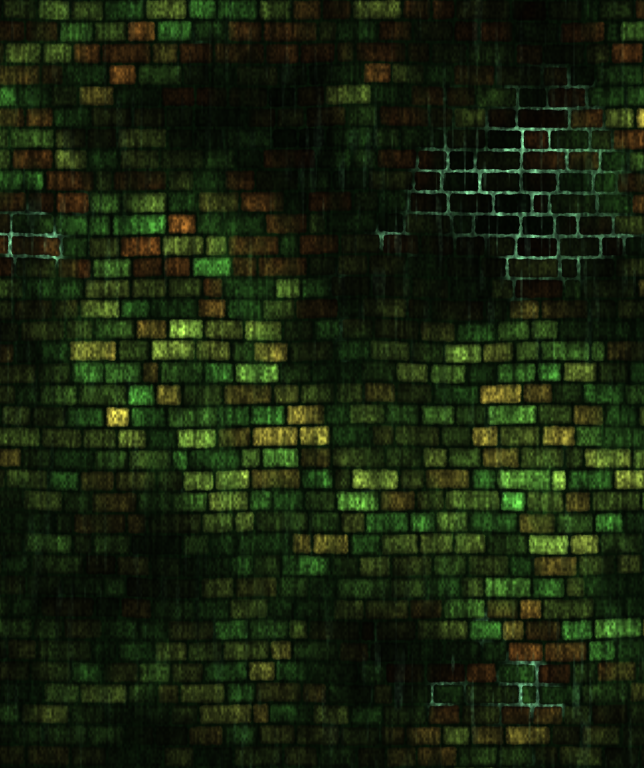
Reproduce this texture procedurally as a WebGL 2 fragment shader.

```glsl
#version 300 es
precision highp float;

uniform vec2 u_resolution;
out vec4 fragColor;

// Layout: bricks per row, rows, and lengths in canvas heights
const vec2 BRICKS = vec2(18.0, 36.0);
const float JOINT_JITTER = 0.62;
const float MORTAR_HALF = 0.0019;
const float CORNER = 0.0035;
const float EDGE_WEAR = 0.0034;
const float ROW_WOBBLE = 0.22;

// Colours
const vec3 MOSS = vec3(0.14, 0.28, 0.10);
const vec3 OLIVE = vec3(0.28, 0.34, 0.13);
const vec3 OCHRE = vec3(0.38, 0.34, 0.13);
const vec3 RUST = vec3(0.30, 0.17, 0.07);
const vec3 MORTAR = vec3(0.018, 0.050, 0.016);
const vec3 LIME = vec3(0.36, 0.58, 0.42);
const vec3 GRIME = vec3(0.020, 0.055, 0.018);

// Surface
const float EXPOSURE = 1.15;
const float STREAK_DEPTH = 0.65;
const float GRAIN_DEPTH = 0.75;

float hash(vec2 p) {
    return fract(sin(dot(p, vec2(127.1, 311.7))) * 43758.5453);
}

float noise(vec2 p) {
    vec2 i = floor(p), f = fract(p);
    f = f * f * (3.0 - 2.0 * f);
    return mix(mix(hash(i), hash(i + vec2(1, 0)), f.x),
               mix(hash(i + vec2(0, 1)), hash(i + vec2(1, 1)), f.x), f.y);
}

float fbm(vec2 p) {
    float sum = 0.0, amp = 0.5;
    for (int i = 0; i < 5; i++) {
        sum += amp * noise(p);
        p = p * 2.03 + 17.3;
        amp *= 0.5;
    }
    return sum;
}

// Soft elliptical patch
float patchAt(vec2 uv, vec2 center, vec2 radius) {
    vec2 d = (uv - center) / radius;
    return exp(-dot(d, d));
}

float jointX(float i, float row) {
    return i + (hash(vec2(i, row) + 3.7) - 0.5) * JOINT_JITTER;
}

// Signed distance to the brick around uv; id receives its column and row
float brickDistance(vec2 uv, vec2 cell, out vec2 id) {
    float y = uv.y * BRICKS.y + (noise(uv * vec2(7.0, 9.0)) - 0.5) * ROW_WOBBLE;
    float row = floor(y);
    float x = uv.x * BRICKS.x + 0.5 * mod(row, 2.0) + 0.5 * hash(vec2(row, 9.1));
    float col = floor(x);
    if (x < jointX(col, row)) col -= 1.0;
    else if (x > jointX(col + 1.0, row)) col += 1.0;
    id = vec2(col, row);

    float left = jointX(col, row), right = jointX(col + 1.0, row);
    vec2 halfSize = 0.5 * vec2(right - left, 1.0) * cell - MORTAR_HALF;
    vec2 local = vec2(x - 0.5 * (left + right), y - row - 0.5) * cell;
    vec2 q = abs(local) - halfSize + CORNER;
    return length(max(q, 0.0)) + min(max(q.x, q.y), 0.0) - CORNER;
}

// Large light and dark weathering
float weathering(vec2 uv) {
    float light = mix(0.25, 1.25, smoothstep(0.25, 0.72, fbm(uv * vec2(5.0, 6.0))));
    light += 0.50 * patchAt(uv, vec2(0.55, 0.43), vec2(0.6, 0.12));
    light *= 1.0 - 0.70 * patchAt(uv, vec2(0.27, 0.25), vec2(0.19, 0.11));
    light *= 1.0 - 0.65 * patchAt(uv, vec2(0.51, 0.72), vec2(0.09, 0.17));
    light *= 1.0 - 0.45 * patchAt(uv, vec2(0.85, 0.96), vec2(0.35, 0.06));
    return light * (1.0 - 0.40 * patchAt(uv, vec2(0.2, 0.02), vec2(0.3, 0.08)));
}

// Where pale lime shows in the joints
float limeZone(vec2 uv) {
    float zone = patchAt(uv, vec2(0.80, 0.74), vec2(0.21, 0.12));
    zone += 0.8 * patchAt(uv, vec2(0.05, 0.69), vec2(0.09, 0.06));
    zone += 0.7 * patchAt(uv, vec2(0.80, 0.11), vec2(0.22, 0.06));
    return zone;
}

void main() {
    vec2 uv = gl_FragCoord.xy / u_resolution;
    float aspect = u_resolution.x / u_resolution.y;
    vec2 p = uv * vec2(aspect, 1.0);
    float pixel = 1.0 / u_resolution.y;

    // Brick shape with chipped edges
    vec2 id;
    float d = brickDistance(uv, vec2(aspect, 1.0) / BRICKS, id);
    d += (fbm(p * 130.0) - 0.42) * EDGE_WEAR;
    float brick = 1.0 - smoothstep(-pixel, pixel + 0.0008, d);

    // Each brick has its own hue and tone
    float hue = hash(id + 21.0), tone = hash(id + 54.0);
    float rusty = smoothstep(0.52, 0.68, uv.y) + patchAt(uv, vec2(0.75, 0.12), vec2(0.3, 0.1));
    vec3 face = mix(MOSS, OLIVE, smoothstep(0.2, 0.8, hue));
    face = mix(face, OCHRE, step(0.86, hue) * 0.8);
    face = mix(face, RUST, step(0.70, hash(id + 83.0)) * clamp(rusty, 0.12, 0.85));
    face *= 0.50 + 0.95 * tone * tone;
    face *= 0.55 + 0.90 * fbm(p * 65.0 + id);
    face *= mix(0.62, 1.0, smoothstep(0.0, 0.005, -d));

    // Weathering, with darker bricks among the lime
    float zone = limeZone(uv);
    float light = weathering(uv);
    vec3 color = mix(MORTAR, face * light * (1.0 - 0.45 * min(zone, 1.0)), brick);

    // Lime in broken joints, with thin runs down the faces
    float broken = smoothstep(0.62, 0.95, zone * 0.62 + fbm(p * 16.0 + 40.0) * 0.85);
    float joint = 1.0 - smoothstep(-0.0012, 0.0014, d);
    float runs = smoothstep(0.66, 0.95, noise(p * vec2(190.0, 22.0)));
    float lime = broken * (1.0 - joint) + 0.22 * runs * min(zone + 0.25, 1.0);
    color = mix(color, LIME * (0.55 + 0.75 * noise(p * 210.0)), clamp(lime, 0.0, 0.9));

    // Moss film, fine vertical streaks and grain
    float film = smoothstep(0.42, 0.75, fbm(p * vec2(24.0, 9.0) + 8.0));
    color = mix(color, MOSS * light * 0.65, film * 0.40);
    color = mix(color, GRIME, 0.55 * smoothstep(0.50, 0.80, fbm(p * vec2(30.0, 8.0) + 71.0)));
    color *= 1.0 + STREAK_DEPTH * (noise(p * vec2(260.0, 26.0)) - 0.5);
    color *= 1.0 + GRAIN_DEPTH * (noise(p * vec2(380.0, 240.0)) - 0.5);

    fragColor = vec4(color * EXPOSURE, 1.0);
}
```
